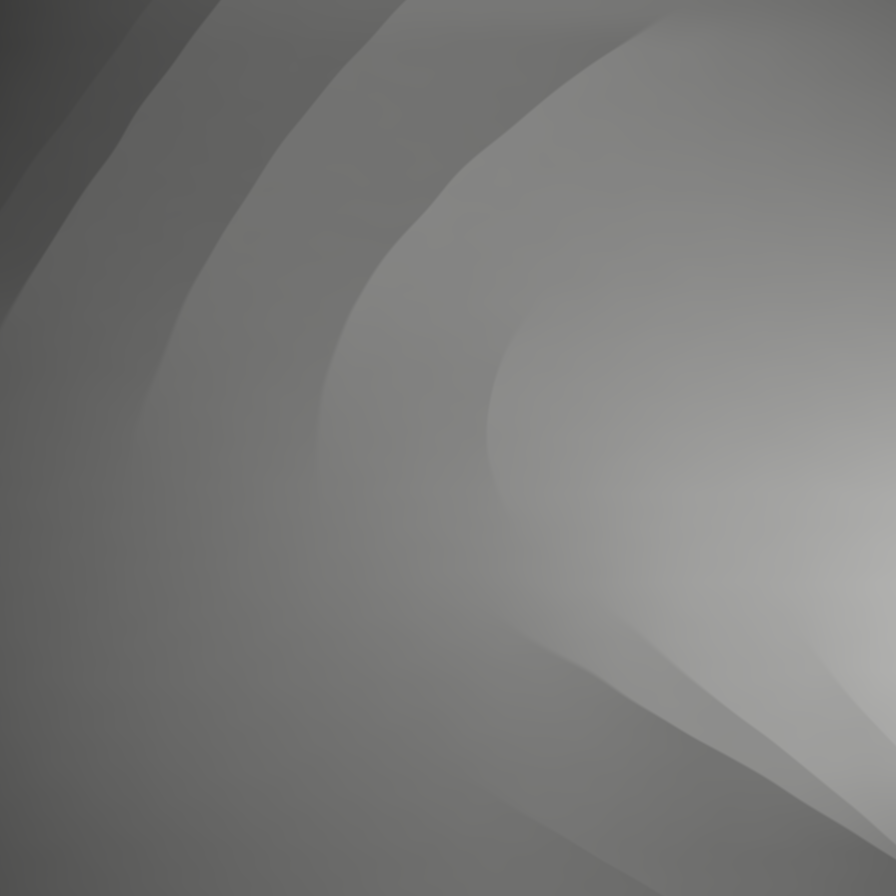
Reproduce this background procedurally as a three.js fragment shader.

```glsl
varying vec2 vUv;

vec2 hashGradient(vec2 cell) {
  float angle = 6.2832 * fract(sin(dot(cell, vec2(127.1, 311.7))) * 43758.5);
  return vec2(cos(angle), sin(angle));
}

float gradientNoise(vec2 p) {
  vec2 i = floor(p);
  vec2 f = fract(p);
  vec2 w = f * f * f * (f * (f * 6.0 - 15.0) + 10.0);
  float a = dot(hashGradient(i), f);
  float b = dot(hashGradient(i + vec2(1.0, 0.0)), f - vec2(1.0, 0.0));
  float c = dot(hashGradient(i + vec2(0.0, 1.0)), f - vec2(0.0, 1.0));
  float d = dot(hashGradient(i + vec2(1.0, 1.0)), f - vec2(1.0, 1.0));
  return mix(mix(a, b, w.x), mix(c, d, w.x), w.y);
}

// Broad light: cubic profiles across, blended from bottom to top
float broadLight(float x, float y) {
  vec4 profile = vec4(0.31, 0.34, -0.22, 0.0);
  profile = mix(profile, vec4(0.35, 0.42, -0.62, 0.49), clamp(y / 0.2, 0.0, 1.0));
  profile = mix(profile, vec4(0.36, 0.34, -0.02, 0.0), clamp((y - 0.2) / 0.2, 0.0, 1.0));
  profile = mix(profile, vec4(0.355, 0.40, -0.17, 0.0), clamp((y - 0.4) / 0.2, 0.0, 1.0));
  profile = mix(profile, vec4(0.24, 0.60, -0.44, 0.0), clamp((y - 0.6) / 0.4, 0.0, 1.0));
  return dot(profile, vec4(1.0, x, x * x, x * x * x));
}

// Signed distance to the curve across = q.x + q.y * along + q.z * along^2
float curveDistance(float across, float along, vec3 q) {
  float slope = q.y + 2.0 * q.z * along;
  return (across - q.x - along * (q.y + q.z * along)) / sqrt(1.0 + slope * slope);
}

// Tone jump at a fold, fading away on both sides and along its length
float fold(float dist, float jump, float reach, float presence) {
  float width = mix(0.006, 0.002, presence);
  float side = smoothstep(-width, width, dist) - 0.5;
  return jump * presence * side * exp(-abs(dist) / reach);
}

void main() {
  vec2 p = vUv + 0.004 * vec2(gradientNoise(vUv * 11.0), gradientNoise(vUv * 11.0 + 40.0));
  float drop = 1.0 - p.y;
  float tone = 0.5 * (broadLight(vUv.x, vUv.y - 0.05) + broadLight(vUv.x, vUv.y + 0.05));

  // Upper folds, brighter to the right
  tone += fold(curveDistance(p.x, drop, vec3(0.17, -0.726, 0.0)), 0.022, 0.08, 0.9);
  tone += fold(curveDistance(p.x, drop, vec3(0.245, -0.76, 0.25)), 0.07, 0.14,
    smoothstep(0.54, 0.74, p.y));
  tone += fold(curveDistance(p.x, drop, vec3(0.453, -0.98, 0.74)), 0.06, 0.14,
    smoothstep(0.43, 0.78, p.y));
  tone += fold(curveDistance(p.x, drop, vec3(0.77, -1.65, 1.63)), 0.074, 0.14,
    smoothstep(0.4, 0.78, p.y) * smoothstep(0.0, 0.06, drop));
  tone += fold(curveDistance(p.x, p.y - 0.52, vec3(0.544, 0.0, 2.6)), 0.032, 0.1,
    smoothstep(0.38, 0.56, p.y) * (1.0 - smoothstep(0.56, 0.69, p.y)));

  // Lower folds, brighter above
  tone += fold(curveDistance(p.y, p.x, vec3(0.646, -0.604, 0.0)), 0.1, 0.19,
    smoothstep(0.52, 0.78, p.x));
  tone += fold(curveDistance(p.y, p.x, vec3(0.869, -0.81, 0.0)), 0.065, 0.1,
    smoothstep(0.65, 0.82, p.x));
  tone += fold(curveDistance(p.y, p.x, vec3(1.327, -1.16, 0.0)), 0.035, 0.08,
    smoothstep(0.87, 0.98, p.x));
  tone += fold(curveDistance(p.y, p.x, vec3(0.444, -0.6, 0.0)), 0.024, 0.08,
    smoothstep(0.48, 0.66, p.x));

  // Faint mottling
  tone += 0.003 * gradientNoise(vUv * vec2(24.0, 40.0));
  gl_FragColor = vec4(tone * vec3(1.0, 1.0, 0.99), 1.0);
}
```
